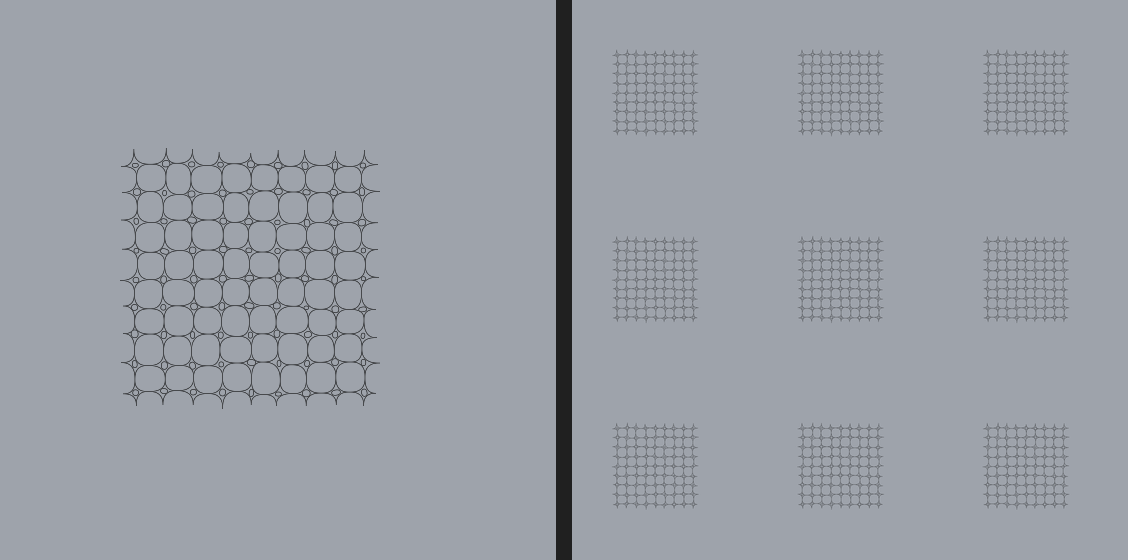
Left, the tile; right, the same tile 3 across and 3 down.
Give the GLSL for this pattern, as a Shadertoy shader.

```glsl
const vec3 GROUND = vec3(0.62, 0.64, 0.67);
const vec3 INK = vec3(0.04);
const float LAST_KNOT = 8.0;                  // nine knots across and down
const float SPACING = 0.0509;                 // all lengths relative to canvas height
const vec2 FIRST_KNOT = vec2(0.2422, 0.2988);
const float LINE_WIDTH = 0.00105;
const float TIP_JITTER = 0.08;
const float ROUNDNESS = 2.6;

vec2 hash2(vec2 id) {
    vec2 k = vec2(dot(id, vec2(127.1, 311.7)), dot(id, vec2(269.5, 183.3)));
    return fract(sin(k) * 43758.5453);
}

// Shared meeting point of two neighbouring stars
vec2 starTip(vec2 edge, float jitter) {
    return edge + (hash2(edge) * 2.0 - 1.0) * jitter;
}

// Approximate distance to a superellipse outline, first quadrant
float superellipse(vec2 p, vec2 radii, float power) {
    vec2 q = max(p / radii, vec2(1e-4));
    float size = pow(pow(q.x, power) + pow(q.y, power), 1.0 / power);
    vec2 slope = pow(q / size, vec2(power - 1.0)) / radii;
    return abs(size - 1.0) / length(slope);
}

// Concave side of a star, tangent to both of its arms
float starSide(vec2 p, vec2 tipX, vec2 tipY, float power) {
    vec2 center = vec2(tipX.x, tipY.y);
    vec2 reach = vec2(tipY.x, tipX.y) - center;
    vec2 q = (p - center) * sign(reach);
    if (min(q.x, q.y) < 0.0) return 1e3;
    return superellipse(q, abs(reach), power);
}

// Slightly tilted oval fitted into the heart of a star
float oval(vec2 p, vec2 knot, vec2 skew) {
    vec2 rnd = hash2(knot + 37.3) - 0.5;
    float radius = 0.135 - 0.27 * (abs(skew.x) + abs(skew.y));
    vec2 radii = radius * (1.0 + vec2(0.5, -0.5) * rnd.x);
    float tilt = 0.5 * rnd.y;
    p = mat2(cos(tilt), -sin(tilt), sin(tilt), cos(tilt)) * p;
    return superellipse(abs(p), radii, 2.3);
}

float star(vec2 p, vec2 knot, float jitter, float power) {
    vec2 left = starTip(knot - vec2(0.5, 0.0), jitter);
    vec2 right = starTip(knot + vec2(0.5, 0.0), jitter);
    vec2 down = starTip(knot - vec2(0.0, 0.5), jitter);
    vec2 up = starTip(knot + vec2(0.0, 0.5), jitter);
    float d = min(starSide(p, left, down, power), starSide(p, right, down, power));
    d = min(d, min(starSide(p, left, up, power), starSide(p, right, up, power)));
    vec2 heart = 0.5 * vec2(up.x + down.x, left.y + right.y);
    vec2 skew = vec2(up.x - down.x, right.y - left.y);
    return min(d, oval(p - heart, knot, skew));
}

// Distance to the finite net, surrounded by plain ground
float net(vec2 p, float lastKnot) {
    vec2 nearest = floor(p + 0.5);
    float d = 1e3;
    for (int y = -1; y <= 1; y++) {
        for (int x = -1; x <= 1; x++) {
            vec2 knot = nearest + vec2(x, y);
            if (knot == clamp(knot, 0.0, lastKnot))
                d = min(d, star(p, knot, TIP_JITTER, ROUNDNESS));
        }
    }
    return d;
}

// Antialiased coverage that fades lines thinner than a pixel
float stroke(float d, float width, float pixel) {
    return clamp((0.5 * (width + pixel) - d) / pixel, 0.0, min(1.0, width / pixel));
}

void mainImage(out vec4 fragColor, in vec2 fragCoord) {
    float pixel = 1.0 / iResolution.y;
    vec2 p = (fragCoord * pixel - FIRST_KNOT) / SPACING;
    float d = net(p, LAST_KNOT) * SPACING;
    fragColor = vec4(mix(GROUND, INK, stroke(d, LINE_WIDTH, pixel)), 1.0);
}
```
